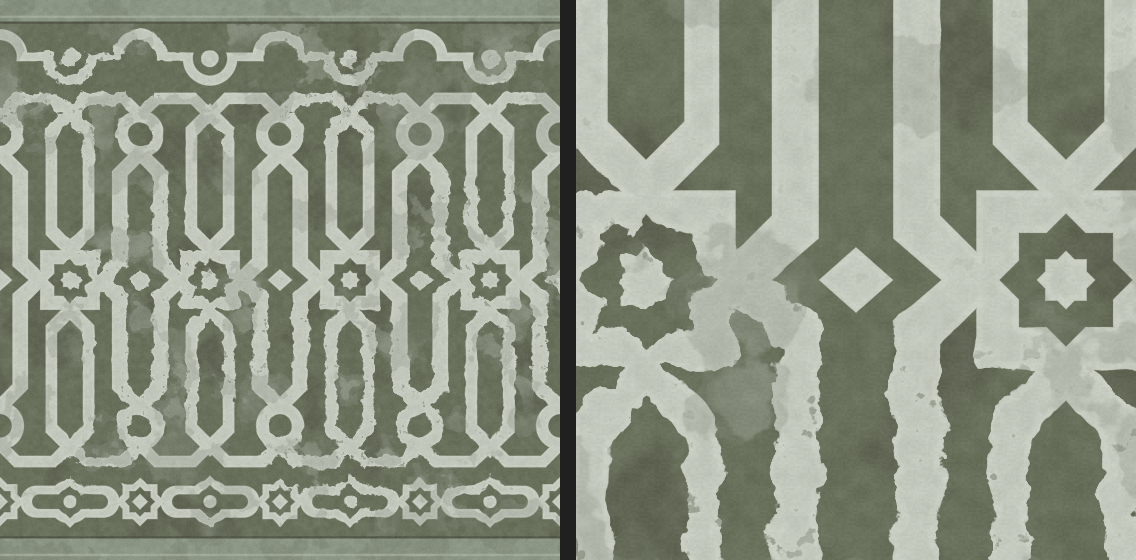
Left, the full canvas; right, a detail of the centre.
Give the GLSL for this pattern, as a Shadertoy shader.

```glsl
// Weathered stencilled frieze: interlaced strapwork, stars and rings between two borders.
#define REPEATS 4.0
#define SPAN 768.0               // design units per canvas height
#define WEAR 1.0
#define PAINT vec3(0.765, 0.785, 0.742)
#define PAINT_WORN vec3(0.685, 0.71, 0.66)
#define GROUND vec3(0.41, 0.44, 0.36)
#define GROUND_PALE vec3(0.47, 0.50, 0.43)
#define GROUND_DARK vec3(0.35, 0.37, 0.30)
#define BORDER vec3(0.55, 0.59, 0.52)

const float DIAG = 0.7071;

float hash(vec2 p) { return fract(sin(dot(p, vec2(127.1, 311.7))) * 43758.5453); }

float noise(vec2 p) {
    vec2 i = floor(p), f = fract(p);
    f = f * f * (3.0 - 2.0 * f);
    return mix(mix(hash(i), hash(i + vec2(1, 0)), f.x),
               mix(hash(i + vec2(0, 1)), hash(i + vec2(1, 1)), f.x), f.y);
}

float fbm(vec2 p) {
    float sum = 0.0, amp = 0.5;
    for (int i = 0; i < 5; i++) {
        sum += amp * noise(p);
        p = mat2(1.6, 1.2, -1.2, 1.6) * p + 7.3;
        amp *= 0.5;
    }
    return sum / 0.97;
}

float cut(float shape, float hole) { return max(shape, -hole); }

float diamond(vec2 p, float r) { return (abs(p.x) + abs(p.y) - r) * DIAG; }

// Eight-pointed star: a square joined with its 45 degree turn
float star(vec2 p, float s) {
    p = abs(p);
    return min(max(p.x, p.y) - s, (p.x + p.y) * DIAG - s);
}

// a, b: distance from the star axis and from the ring axis; v: distance from the middle line
float strapwork(float a, float b, float v) {
    float m = min(a, b);

    // Narrow hexagonal links and the crossing bands along the rim
    vec2 q = vec2(a, v - 135.5);
    float link = cut(max(a - 33.5, diamond(q, 107.0)), max(a - 17.5, diamond(q, 80.5)));
    float arm = max(abs(v - 226.0 - m) * DIAG - 8.0, v - 257.0);
    float rim = max(abs(v - 249.0) - 8.0, (v - 237.3 - m) * DIAG);
    float d = min(link, min(arm, rim));

    // Wide straps ending in rings
    float strap = max(min(b - 38.5, (b + v - 68.0) * DIAG), (b + v - 188.0) * DIAG);
    float ring = length(vec2(b, v - 200.0));
    d = min(d, min(strap, ring - 33.0));
    d = cut(d, ring - 16.0);
    float slot = max(b - 17.0, (b + v - 160.0) * DIAG);
    d = cut(d, min(slot, (b + 1.16 * v - 39.0) / 1.53));
    d = min(d, (b + 1.13 * v - 17.0) / 1.51);

    // Square block with nested stars
    vec2 c = vec2(a, v);
    d = min(d, max(a, v) - 41.0);
    d = cut(d, star(c, 21.5));
    return min(d, star(c, 9.5));
}

// Alternating arches and cups joined by steps; y runs downward
float scallops(float a, float b, float y) {
    float arch = max(abs(length(vec2(b, y - 78.0)) - 30.5) - 7.5, y - 84.0);
    float cup = max(abs(length(vec2(a, y - 80.0)) - 30.5) - 7.0, 72.0 - y);
    float joint = max(abs(y - 78.0) - 6.0, max(24.0 - a, 24.0 - b));
    return min(min(arch, cup), min(joint, length(vec2(a, y - 80.0)) - 12.0));
}

float capsule(vec2 p, float halfLength, float r) {
    return length(vec2(max(p.x - halfLength, 0.0), p.y)) - r;
}

// Lobed cartouches linked by stars; y is measured from the row's middle
float cartouches(float a, float b, float y) {
    vec2 c = vec2(a, y), s = vec2(b, y);
    float body = min(capsule(c, 46.0, 22.0), min(length(c) - 30.0, diamond(c, 36.0)));
    float hollow = min(capsule(c, 42.0, 10.0), min(length(c) - 18.0, diamond(c, 23.0)));
    float d = min(cut(body, hollow), length(c) - 9.0);
    d = cut(min(d, star(s, 24.0)), star(s, 14.5));
    return min(d, diamond(s, 11.0));
}

void mainImage(out vec4 fragColor, in vec2 fragCoord) {
    vec2 p = fragCoord / iResolution.y * SPAN;
    float px = SPAN / iResolution.y, y = SPAN - p.y;
    float cell = SPAN / REPEATS;
    float a = abs(mod(p.x, cell) - 0.5 * cell) * 192.0 / cell, b = 96.0 - a;

    float d = min(strapwork(a, b, abs(y - 384.0)),
                  min(scallops(a, b, y), cartouches(a, b, y - 688.0)));

    // Wear: broad damaged zones, flaked layers, ragged edges and pits
    float zone = WEAR * smoothstep(0.48, 0.68, fbm(p / 95.0 + 3.7));
    float layer = fbm(p / 48.0 + 21.0), grain = fbm(p / 7.0);
    float flake = smoothstep(0.53, 0.56, layer);
    float pits = WEAR * smoothstep(0.70, 0.78, grain) * (0.25 + 0.75 * zone);
    d += zone * (fbm(p / 11.0 + 5.0) - 0.5) * 15.0;

    vec3 ground = mix(GROUND, GROUND_PALE, 0.75 * flake * smoothstep(0.40, 0.60, fbm(p / 120.0)));
    ground = mix(ground, GROUND_DARK, 0.6 * smoothstep(0.56, 0.70, fbm(p / 70.0 + 40.0)));
    ground = mix(ground, PAINT_WORN, 0.35 * zone * smoothstep(0.60, 0.64, layer));
    vec3 paint = mix(PAINT, PAINT_WORN, 0.85 * flake);
    paint += 0.02 * smoothstep(2.5, 0.5, abs(d + 1.5));
    paint = mix(paint, GROUND_PALE, 0.6 * pits);
    vec3 col = mix(paint, ground, smoothstep(-0.75 * px, 0.75 * px, d));

    // Plain borders with a pale rule and a dark edge
    float edge = min(y, SPAN - y);
    float rule = abs(y < 384.0 ? y - 23.0 : SPAN - y - 7.0);
    vec3 border = mix(BORDER, GROUND_PALE, 0.35 * flake);
    border = mix(border, PAINT_WORN, 0.6 * (1.0 - smoothstep(0.6, 0.6 + 1.5 * px, rule)));
    col = mix(border, col, smoothstep(30.5 - px, 30.5 + px, edge));
    col = mix(col, GROUND_DARK * 0.85, 0.8 * (1.0 - smoothstep(0.5, 0.5 + 1.5 * px, abs(edge - 31.0))));

    col += 0.07 * (grain - 0.5) + 0.025 * (hash(floor(p)) - 0.5);
    fragColor = vec4(col, 1.0);
}
```
